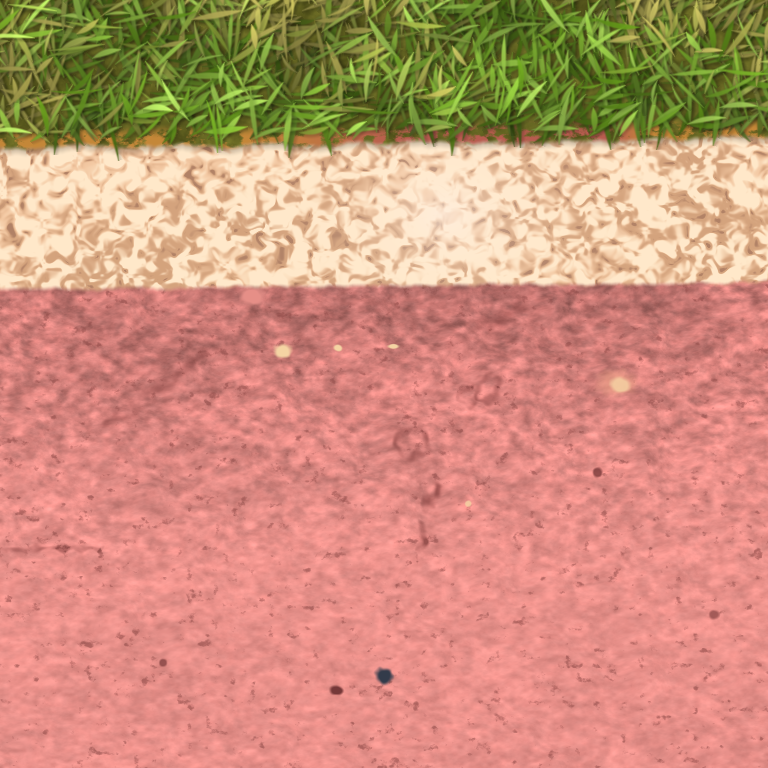
Reproduce this texture procedurally as a Shadertoy shader.

```glsl
#define BLADE_LAYERS 10
#define BLADE_CELL 0.040
#define BLADE_WIDTH 0.0036
#define GRASS_EDGE 0.808
#define ROAD_EDGE 0.622
#define EDGE_SLOPE 0.011
#define CURB_GRAIN vec2(98, 112)
#define ROAD_GRAIN vec2(68, 105)

float hash(vec2 p) {
    vec3 q = fract(p.xyx * 0.1031);
    q += dot(q, q.yzx + 33.33);
    return fract((q.x + q.y) * q.z);
}

float noise(vec2 p) {
    vec2 i = floor(p), f = fract(p), e = vec2(0, 1);
    f *= f * (3.0 - 2.0 * f);
    return mix(mix(hash(i), hash(i + e.yx), f.x),
               mix(hash(i + e.xy), hash(i + e.yy), f.x), f.y);
}

float fbm(vec2 p) {
    float sum = 0.0, amp = 0.533;
    for (int i = 0; i < 4; i++) {
        sum += amp * noise(p);
        p = mat2(1.6, 1.2, -1.2, 1.6) * p + 7.3;
        amp *= 0.5;
    }
    return sum;
}

float below(float edge, float soft, float v) {
    return 1.0 - smoothstep(edge - soft, edge + soft, v);
}

// Soft ellipse with a wobbling rim
float spot(vec2 p, float x, float y, float rx, float ry) {
    float wobble = 0.35 * (noise(p * 160.0) - 0.5);
    return below(1.0, 0.35, length((p - vec2(x, y)) / vec2(rx, ry)) + wobble);
}

float stroke(vec2 p, vec2 a, vec2 b, float width) {
    vec2 ab = b - a;
    float t = clamp(dot(p - a, ab) / dot(ab, ab), 0.0, 1.0);
    return below(width, width * 0.8, length(p - a - ab * t));
}

float ring(vec2 p, vec2 center, float radius) {
    return below(0.004, 0.0035, abs(length(p - center) - radius));
}

vec3 road(vec2 p) {
    float height = smoothstep(0.15, 0.62, p.y);
    float broad = fbm(p * vec2(5, 8)) - 0.5;
    float grain = fbm(p * ROAD_GRAIN + noise(p * 25.0)) - 0.5;
    vec3 col = mix(vec3(0.91, 0.565, 0.54), vec3(0.79, 0.475, 0.455), height * height);
    col *= 1.0 + broad * mix(0.06, 0.24, height);
    col *= 1.0 + grain * mix(0.25, 0.65, height);
    col += 0.05 * (noise(p * vec2(130, 220)) - 0.5);

    // Pits, scuffs and worn marks
    float pits = smoothstep(0.66, 0.86, fbm(p * vec2(85, 105) + 19.0));
    vec2 w = p + 0.012 * (vec2(noise(p * 85.0), noise(p * 85.0 + 31.0)) - 0.5);
    float worn = 0.4 * stroke(w, vec2(0.14, 0.448), vec2(0.27, 0.54), 0.007)
        + 0.5 * stroke(w, vec2(0, 0.281), vec2(0.135, 0.289), 0.003)
        + 0.9 * stroke(w, vec2(0.549, 0.287), vec2(0.55, 0.318), 0.0045)
        + 0.7 * stroke(w, vec2(0.558, 0.345), vec2(0.567, 0.365), 0.006)
        + 0.45 * stroke(w, vec2(0.63, 0.575), vec2(0.67, 0.596), 0.009)
        + 0.5 * ring(w, vec2(0.535, 0.424), 0.02)
        + 0.5 * ring(w, vec2(0.636, 0.493), 0.014)
        + 0.4 * ring(w, vec2(0.61, 0.486), 0.012);
    worn *= 0.2 + 1.1 * noise(p * 95.0);
    col = mix(col, vec3(0.53, 0.27, 0.26), min(worn + 0.55 * pits, 0.85));

    // Embedded chips and dark stones
    col = mix(col, vec3(0.92, 0.62, 0.52), 0.6 * spot(p, 0.803, 0.501, 0.026, 0.016));
    col = mix(col, vec3(0.90, 0.56, 0.53), spot(p, 0.328, 0.614, 0.014, 0.011));
    float chips = spot(p, 0.368, 0.543, 0.011, 0.009)
        + 0.8 * spot(p, 0.808, 0.499, 0.012, 0.01)
        + spot(p, 0.44, 0.547, 0.005, 0.004)
        + spot(p, 0.512, 0.549, 0.008, 0.003)
        + 0.8 * spot(p, 0.61, 0.344, 0.004, 0.004);
    col = mix(col, vec3(0.96, 0.83, 0.64), chips);
    float stones = spot(p, 0.438, 0.101, 0.008, 0.006)
        + 0.8 * spot(p, 0.778, 0.385, 0.006, 0.006)
        + 0.7 * spot(p, 0.212, 0.137, 0.005, 0.005)
        + 0.6 * spot(p, 0.93, 0.2, 0.006, 0.006);
    col = mix(col, vec3(0.46, 0.22, 0.22), stones);
    return mix(col, vec3(0.20, 0.23, 0.29), spot(p, 0.5, 0.12, 0.0105, 0.01));
}

vec3 curb(vec2 p) {
    vec2 q = p * CURB_GRAIN + 1.5 * vec2(noise(p * 65.0), noise(p * 65.0 + 17.0));
    float grain = 0.7 * noise(q) + 0.3 * noise(q * 1.9);
    float patches = fbm(p * vec2(9, 14) + 4.0) - 0.5;
    float pale = exp(-20.0 * length((p - vec2(0.58, 0.72)) * vec2(0.8, 1)));
    vec3 col = mix(vec3(0.95, 0.78, 0.63), vec3(1, 0.91, 0.79), smoothstep(0.35, 0.65, grain));
    col = mix(col, vec3(0.79, 0.59, 0.44), 0.75 * below(0.38, 0.13, grain + 0.4 * patches));
    col = mix(col, vec3(0.60, 0.42, 0.34), 0.6 * below(0.19, 0.06, grain));
    return mix(col, vec3(1, 0.94, 0.89), 0.7 * pale);
}

vec3 grass(vec2 p, vec3 col, float px) {
    for (int n = 0; n < BLADE_LAYERS * 9; n++) {
        int k = n % 9;
        float layer = float(n / 9), depth = layer / float(BLADE_LAYERS - 1);
        vec2 shift = vec2(0.37, 0.61) * layer;
        vec2 id = floor(p / BLADE_CELL + shift) + vec2(k % 3 - 1, k / 3 - 1);
        vec2 seed = id + 41.0 * layer + 100.0;
        vec2 root = (id + vec2(hash(seed), hash(seed + 5.7)) - shift) * BLADE_CELL;
        if (root.y < GRASS_EDGE + EDGE_SLOPE * root.x + 0.016) continue;
        float tint = hash(seed + 13.1), angle = 2.6 * hash(seed + 23.9) - 0.2;
        vec2 dir = vec2(cos(angle), sin(angle)), rel = p - root;
        float t = dot(rel, dir) / (BLADE_CELL * mix(0.4, 0.95, hash(seed + 3.3)));
        if (abs(t) > 1.0) continue;
        float side = dot(rel, vec2(-dir.y, dir.x)) + 0.007 * (tint - 0.5) * t * t;
        float width = BLADE_WIDTH * mix(0.5, 1.2, hash(seed + 31.0)) * (1.0 - t * t);
        float dry = 0.6 * noise(root * 7.0 + 3.0) + 0.5 * hash(seed + 8.8) + 1.4 * (root.y - 0.93);
        vec3 blade = mix(vec3(0.36, 0.55, 0.09), vec3(0.69, 0.86, 0.38), tint * (0.5 + 0.5 * depth));
        blade = mix(blade, vec3(0.76, 0.67, 0.37), 0.8 * smoothstep(0.5, 0.8, dry));
        blade *= mix(0.68, 1.05, depth) * (0.94 + 0.1 * t) * (0.7 + 0.6 * noise(root * 24.0));
        col *= 1.0 - 0.15 * below(width + 0.002, 0.003, abs(side + 0.002));
        col = mix(col, blade, 0.92 * below(width, 0.0005 + px, abs(side)));
    }
    return col;
}

void mainImage(out vec4 fragColor, in vec2 fragCoord) {
    vec2 p = fragCoord / iResolution.xy;
    float px = 1.0 / iResolution.y, x = p.x;
    float roadTop = ROAD_EDGE + EDGE_SLOPE * x + 0.008 * (fbm(vec2(x * 55.0, 2)) - 0.5);
    float soilEdge = GRASS_EDGE + EDGE_SLOPE * x + 0.014 * (fbm(vec2(x * 30.0, 9)) - 0.5);
    vec3 col = mix(curb(p), road(p), below(roadTop, 0.003 + px, p.y));
    if (p.y > GRASS_EDGE - 0.05) {
        // Soil and fallen leaves along the verge
        vec3 soil = mix(vec3(0.25, 0.25, 0.07), vec3(0.50, 0.50, 0.18), fbm(p * 60.0));
        float litter = smoothstep(0.38, 0.6, fbm(p * vec2(75, 110)));
        float redZone = smoothstep(0.3, 0.55, x) * below(0.82, 0.03, x);
        vec3 leaf = mix(vec3(0.77, 0.53, 0.22), vec3(0.72, 0.36, 0.31), redZone);
        soil = mix(soil, leaf, litter * below(soilEdge + 0.02, 0.01, p.y));
        col *= 1.0 - 0.2 * smoothstep(soilEdge - 0.012, soilEdge, p.y);
        col = mix(soil, col, below(soilEdge, 0.003 + px, p.y));
        col = grass(p, col, px);
    }
    fragColor = vec4(clamp(col, 0.0, 1.0), 1);
}
```
